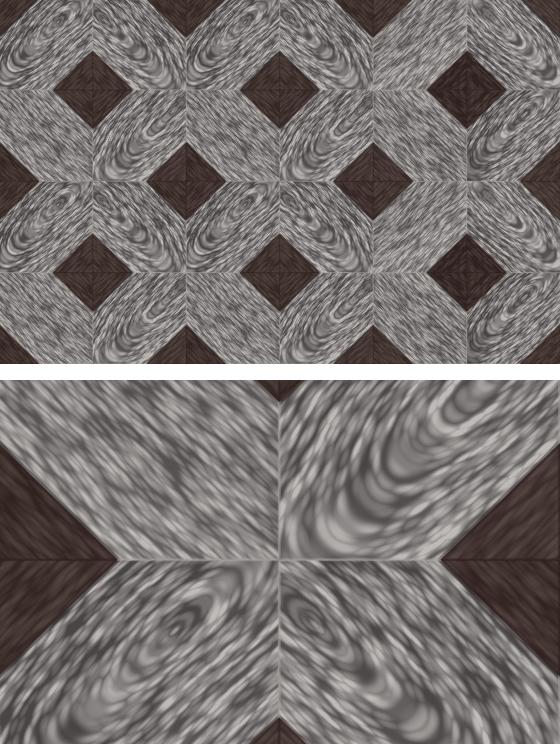
Top, the full canvas; bottom, a detail of the centre.
Give the GLSL for this pattern, as a WebGL 2 fragment shader.

```glsl
#version 300 es
precision highp float;
// Parquet of 6 x 4 square tiles: grey limed oak bands laid on alternating diagonals,
// with dark corners that join into diamonds. Grain is stretched cellular noise;
// arched figure comes from long elliptical rings bent by layered sines.

uniform vec2 u_resolution;
out vec4 fragColor;

const vec2 TILES = vec2(5.99, 3.984);      // tiles across and down
const vec2 OFFSET = vec2(0.008, 0.016);    // shift of the tile grid
const float DIAMOND = 0.425;               // half diagonal, in tiles
const float SEAM = 0.005;                  // half width of tile joints
const float EDGE = 0.009;                  // half width of the diamond outline
const vec2 STREAKS = vec2(23.0, 3.2);      // long pores: across, along the grain
const vec2 FLECKS = vec2(42.0, 9.0);       // short pores
const float RINGS = 58.0;                  // density of the arched rings
const vec3 OAK_DARK = vec3(0.29, 0.27, 0.27);
const vec3 OAK_LIGHT = vec3(0.74, 0.73, 0.72);
const vec3 UMBER = vec3(0.185, 0.13, 0.12);
const vec3 COCOA = vec3(0.325, 0.27, 0.25);
const vec3 SEAM_LIGHT = vec3(0.64, 0.63, 0.61);
const vec3 SEAM_DARK = vec3(0.17, 0.12, 0.11);

float hash(vec2 p) {
    return fract(sin(dot(p, vec2(41.37, 289.13))) * 4758.53);
}

// Distance to the nearest scattered point
float cellular(vec2 p) {
    vec2 cell = floor(p);
    float nearest = 2.0;
    for (int y = -1; y <= 1; y++) {
        for (int x = -1; x <= 1; x++) {
            vec2 c = cell + vec2(x, y);
            vec2 point = c + vec2(hash(c), hash(c + 17.3));
            nearest = min(nearest, length(point - p));
        }
    }
    return nearest;
}

// Elongated light pores along the grain, 0 to 1
float pores(vec2 p) {
    return 1.0 - smoothstep(0.12, 0.68, cellular(p));
}

// Slow waves that bend the grain
float sway(vec2 p, float seed) {
    return sin(p.y * 3.1 + seed * 6.3 + sin(p.x * 4.0))
         + 0.5 * sin(p.y * 7.3 - p.x * 5.0 + seed * 19.0);
}

// Grey oak tone; p is (across, along) the grain
float oakTone(vec2 p, float seed, float arched) {
    float bend = sway(p, seed);
    vec2 heart = vec2(0.24 * (seed - 0.5), 0.35 + 0.3 * seed);
    vec2 fromHeart = (p - heart) * vec2(1.0, 0.27);
    float ringPos = length(fromHeart) + 0.014 * bend;
    float lane = mix(p.x + 0.012 * bend, ringPos, arched);

    float streak = pores(vec2(lane, p.y) * STREAKS + seed * 50.0);
    float fleck = pores(vec2(lane, p.y) * FLECKS + seed * 90.0);
    float ring = 0.5 + 0.5 * sin(lane * RINGS + 1.6 * sin(lane * 19.0 + seed * 8.0));
    ring = pow(ring, 4.0) * (0.45 + 0.55 * fleck);
    float shade = sin(p.x * 3.2 + seed * 6.3 + 0.6 * sin(p.y * 2.0 + seed * 4.0));

    float tone = 0.51 + 0.46 * (streak - 0.45) + 0.34 * (fleck - 0.45);
    tone += arched * (0.42 * ring - 0.13);
    return tone + 0.09 * shade + 0.1 * (seed - 0.5);
}

// Dark wood tone; figured pieces are deeper and mottled
float darkTone(vec2 p, float seed, float figured) {
    float streak = pores(p * STREAKS + seed * 30.0);
    float fleck = pores(p * FLECKS + seed * 70.0);
    float mottle = sin(p.x * 37.0 + 2.0 * sin(p.y * 13.0)) * sin(p.y * 17.0 + p.x * 9.0);
    float tone = 0.5 + 0.5 * (streak - 0.45) + 0.3 * (fleck - 0.45) + 0.25 * (seed - 0.5);
    return tone + figured * (0.2 * mottle - 0.22);
}

void main() {
    vec2 uv = gl_FragCoord.xy / u_resolution;
    vec2 grid = vec2(uv.x, 1.0 - uv.y) * TILES + OFFSET;
    float soft = 0.7 * TILES.y / u_resolution.y;
    vec2 tile = floor(grid);
    vec2 local = fract(grid);

    // Alternate tiles are mirrored so the bands form a lattice
    float mirrored = mod(tile.x + tile.y, 2.0);
    vec2 f = vec2(mix(local.x, 1.0 - local.x, mirrored), local.y);
    vec2 p = vec2(f.x + f.y - 1.0, f.x - f.y);

    // Boards recur every two tiles; the last two columns have their own
    float lastPair = step(3.5, tile.x);
    vec2 board = vec2(mod(tile.x, 2.0) + 2.0 * lastPair, mod(tile.y, 2.0));
    float seed = hash(board + 3.7);
    float arched = max(mod(tile.x, 2.0), (1.0 - board.y) * (1.0 - lastPair));

    vec3 oak = mix(OAK_DARK, OAK_LIGHT, clamp(oakTone(p, seed, arched), 0.0, 1.0));
    vec2 corner = floor(grid + 0.5);
    float figured = 1.0 - step(0.5, abs(corner.x - 5.0));
    float pieceSeed = hash(board + sign(p.x) * 5.1);
    vec3 dark = mix(UMBER, COCOA, clamp(darkTone(p, pieceSeed, figured), 0.0, 1.0));

    // Diamond corners, their outline, then the joints between tiles
    float border = (abs(p.x) - (1.0 - DIAMOND)) * 0.7071;
    float inside = smoothstep(-soft, soft, border);
    vec3 color = mix(oak, dark, inside);
    float outline = 1.0 - smoothstep(EDGE - soft, EDGE + soft, abs(border));
    color = mix(color, SEAM_DARK, 0.45 * outline);
    vec2 toSide = min(local, 1.0 - local);
    float joint = 1.0 - smoothstep(SEAM - soft, SEAM + soft, min(toSide.x, toSide.y));
    color = mix(color, mix(SEAM_LIGHT, SEAM_DARK, inside), 0.6 * joint);
    fragColor = vec4(color, 1.0);
}
```
